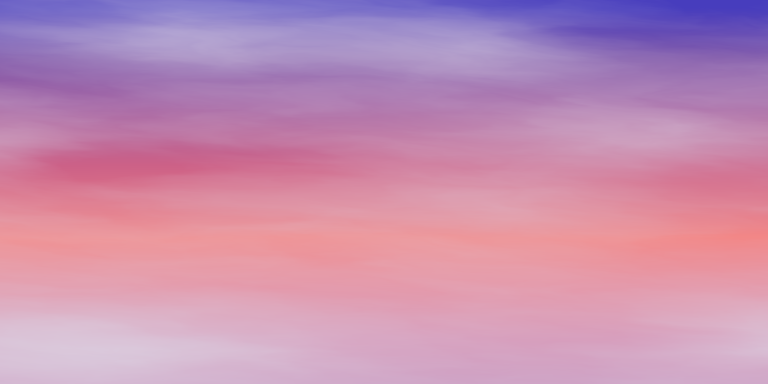
Write a Shadertoy shader that draws this background.

```glsl
const vec3 HAZE_COLOR = vec3(0.86, 0.83, 0.89);
const float BASE_COVER = 0.21;
const float STREAK_STRENGTH = 0.34;
const float STREAK_TILT = 0.10;
const vec2 STREAK_SCALE = vec2(4.0, 13.0);
const vec2 WARP_AMOUNT = vec2(0.10, 0.045);
const int OCTAVES = 5;

// Sky colours from the horizon haze up to the zenith
const int STOPS = 8;
const float STOP_HEIGHT[STOPS] = float[](0.0, 0.12, 0.25, 0.38, 0.57, 0.73, 0.85, 0.98);
const vec3 STOP_COLOR[STOPS] = vec3[](
    vec3(0.80, 0.60, 0.75), vec3(0.84, 0.58, 0.71),
    vec3(0.90, 0.55, 0.62), vec3(0.95, 0.53, 0.53),
    vec3(0.80, 0.38, 0.53), vec3(0.63, 0.37, 0.63),
    vec3(0.49, 0.33, 0.66), vec3(0.28, 0.24, 0.74));

// Broad cloud banks (positive) and clear gaps (negative)
const int BANKS = 12;
const vec2 BANK_CENTER[BANKS] = vec2[](
    vec2(0.24, 0.91), vec2(0.60, 0.88), vec2(0.02, 0.83), vec2(0.90, 0.97),
    vec2(0.78, 0.65), vec2(0.16, 0.575), vec2(0.0, 0.62), vec2(0.62, 0.48),
    vec2(0.92, 0.53), vec2(1.0, 0.38), vec2(0.08, 0.09), vec2(1.0, 0.12));
const vec2 BANK_SIZE[BANKS] = vec2[](
    vec2(0.22, 0.09), vec2(0.17, 0.08), vec2(0.15, 0.06), vec2(0.25, 0.10),
    vec2(0.22, 0.10), vec2(0.20, 0.055), vec2(0.08, 0.06), vec2(0.18, 0.08),
    vec2(0.14, 0.04), vec2(0.15, 0.07), vec2(0.30, 0.13), vec2(0.12, 0.10));
const float BANK_COVER[BANKS] = float[](
    0.42, 0.38, -0.20, -0.24, 0.28, -0.25, 0.28, 0.22, -0.15, -0.20, 0.56, 0.40);

vec2 hashGradient(vec2 cell) {
    vec3 p = fract(cell.xyx * vec3(0.1031, 0.1030, 0.0973));
    p += dot(p, p.yzx + 33.33);
    return fract((p.xx + p.yz) * p.zy) * 2.0 - 1.0;
}

float gradientNoise(vec2 p) {
    vec2 cell = floor(p), f = fract(p);
    vec2 blend = f * f * f * (f * (f * 6.0 - 15.0) + 10.0);
    vec2 e = vec2(0.0, 1.0);
    float low = mix(dot(hashGradient(cell), f),
                    dot(hashGradient(cell + e.yx), f - e.yx), blend.x);
    float high = mix(dot(hashGradient(cell + e.xy), f - e.xy),
                     dot(hashGradient(cell + e.yy), f - e.yy), blend.x);
    return mix(low, high, blend.y);
}

float fbm(vec2 p) {
    float sum = 0.0, amplitude = 0.5;
    for (int i = 0; i < OCTAVES; i++) {
        sum += amplitude * gradientNoise(p);
        p = p * 2.03 + vec2(17.3, 9.1);
        amplitude *= 0.5;
    }
    return sum;
}

vec3 skyGradient(float height) {
    vec3 color = STOP_COLOR[0];
    for (int i = 1; i < STOPS; i++) {
        float t = clamp((height - STOP_HEIGHT[i - 1]) / (STOP_HEIGHT[i] - STOP_HEIGHT[i - 1]), 0.0, 1.0);
        color = mix(color, STOP_COLOR[i], t);
    }
    return color;
}

float bankCover(vec2 uv) {
    float cover = BASE_COVER;
    for (int i = 0; i < BANKS; i++) {
        vec2 d = (uv - BANK_CENTER[i]) / BANK_SIZE[i];
        cover += BANK_COVER[i] * exp(-dot(d, d));
    }
    return cover;
}

void mainImage(out vec4 fragColor, in vec2 fragCoord) {
    vec2 uv = fragCoord / iResolution.xy;

    // Stretched noise drives both the wispy edges and the streaks
    vec2 streakUv = vec2(uv.x, uv.y + STREAK_TILT * uv.x) * STREAK_SCALE;
    vec2 warp = vec2(fbm(streakUv + 31.7), fbm(streakUv * 0.7 + 74.2));
    float streaks = fbm(streakUv + warp);

    // Haze over the sky
    float cover = bankCover(uv + warp * WARP_AMOUNT) + STREAK_STRENGTH * streaks;
    vec3 sky = skyGradient(uv.y + 0.4 * WARP_AMOUNT.y * warp.y);
    fragColor = vec4(mix(sky, HAZE_COLOR, clamp(cover, 0.0, 0.92)), 1.0);
}
```
